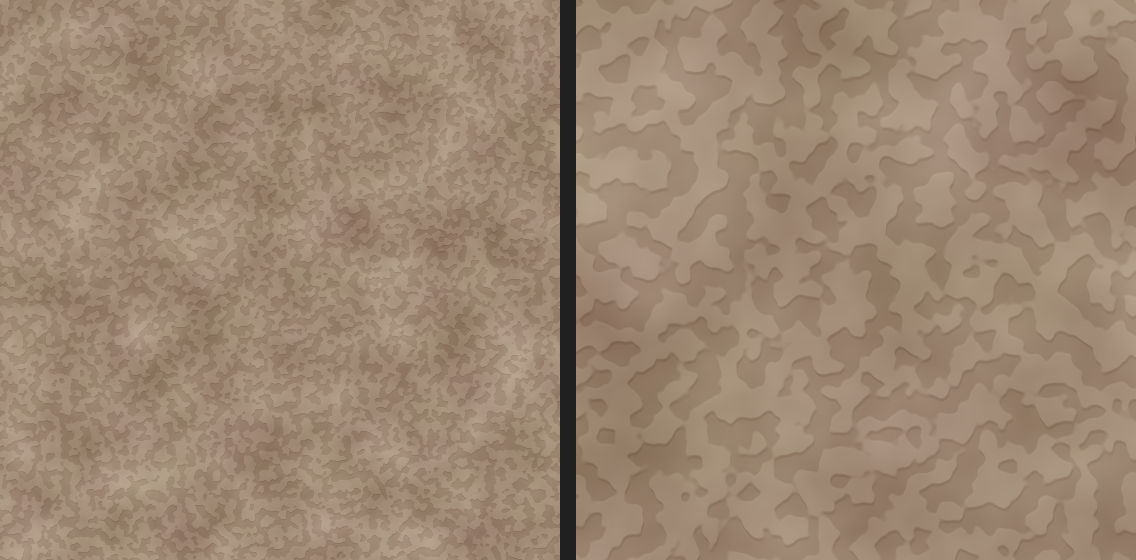
Left, the full canvas; right, a detail of the centre.
This texture is drawn by a WebGL 1 fragment shader. Its source:

```glsl
precision highp float;
// Draws mottled brown stone: small raised two-tone flecks over soft cloudy shading.

uniform vec2 u_resolution;

// Random unit vector for a lattice cell
vec2 randomDirection(vec2 cell) {
  float angle = 6.2831853 * fract(sin(dot(cell, vec2(127.1, 311.7))) * 43758.5453);
  return vec2(cos(angle), sin(angle));
}

// Gradient noise, centred on zero
float gradientNoise(vec2 p) {
  vec2 cell = floor(p);
  vec2 f = fract(p);
  vec2 blend = f * f * f * (f * (f * 6.0 - 15.0) + 10.0);
  float a = dot(randomDirection(cell), f);
  float b = dot(randomDirection(cell + vec2(1.0, 0.0)), f - vec2(1.0, 0.0));
  float c = dot(randomDirection(cell + vec2(0.0, 1.0)), f - vec2(0.0, 1.0));
  float d = dot(randomDirection(cell + 1.0), f - 1.0);
  return mix(mix(a, b, blend.x), mix(c, d, blend.x), blend.y);
}

// Layered noise; each octave is turned to hide the lattice
float clouds(vec2 p) {
  float sum = 0.0;
  float weight = 1.0;
  for (int i = 0; i < 4; i++) {
    sum += weight * gradientNoise(p);
    p = mat2(1.6, 1.2, -1.2, 1.6) * p + 17.3;
    weight *= 0.55;
  }
  return sum;
}

// Coverage of the light flecks, 0 to 1
float fleckMask(vec2 uv) {
  vec2 p = uv * 58.0 + 31.7;
  float height = gradientNoise(p);
  height += 0.45 * gradientNoise(mat2(1.6, 1.2, -1.2, 1.6) * p + 9.4);
  return smoothstep(-0.07, 0.05, height + 0.02);
}

void main() {
  vec2 uv = gl_FragCoord.xy / min(u_resolution.x, u_resolution.y);

  // Flecks with a thin shadow under their lower rims and a faint upper glint
  vec2 rimOffset = vec2(-0.0004, 0.0018);
  float fleck = fleckMask(uv);
  float shadow = max(fleckMask(uv + rimOffset) - fleck, 0.0);
  float glint = max(fleck - fleckMask(uv + rimOffset), 0.0);

  // Broad light and dark patches
  float patches = clouds(uv * 9.0 + 4.2);

  float tone = 0.95 * (fleck - 0.52) + 1.7 * patches - 0.75 * shadow + 0.12 * glint;
  vec3 stone = vec3(0.624, 0.535, 0.455) + tone * vec3(0.052, 0.058, 0.057);

  // Slight drift between rosy and olive browns
  float tint = gradientNoise(uv * 11.0 + 50.0);
  stone += tint * vec3(0.008, -0.004, 0.012);

  gl_FragColor = vec4(stone, 1.0);
}
```
